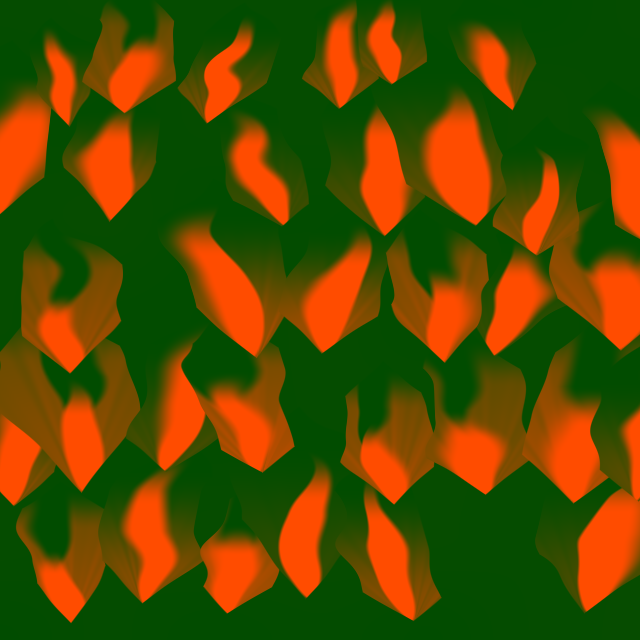
A WebGL 2 fragment shader for this pattern:

```glsl
#version 300 es
precision highp float;

// Overlapping flame-like petals on dark green, each rising from a pointed base.
// Rows of jittered cells are painted bottom to top; every petal has a faceted
// outline, a glowing core with sharp or soft flanks, and sometimes a dark hollow.

uniform vec2 u_resolution;
out vec4 fragColor;

const float PI = 3.14159;
const vec2 CELL = vec2(0.145, 0.2);

vec4 rand4(vec2 p) {
  vec4 q = fract(p.xyxy * vec4(0.1031, 0.1030, 0.0973, 0.1099));
  q += dot(q, q.wzxy + 33.33);
  return fract((q.xxyz + q.yzzw) * q.zywx);
}

float noise(vec2 p) {
  vec2 i = floor(p), f = fract(p);
  f = f * f * (3.0 - 2.0 * f);
  float low = mix(rand4(i).x, rand4(i + vec2(1, 0)).x, f.x);
  float high = mix(rand4(i + vec2(0, 1)).x, rand4(i + 1.0).x, f.x);
  return mix(low, high, f.y);
}

// Returns (glow, coverage); p has the base at 0 and the tip at y = 1.
vec2 petal(vec2 p, vec2 id, float pixel) {
  vec4 form = rand4(id + 11.0);
  vec4 flame = rand4(id + 37.0);
  vec4 kind = rand4(id + 73.0);
  float streak = noise(vec2(atan(p.x, p.y + 0.02) * 14.0, id.x * 5.0 + id.y));

  // Lean and ripple
  p.x -= (form.x - 0.5) * 0.65 * p.y;
  float rise = smoothstep(0.0, 0.5, p.y);
  p.x += 0.2 * (noise(p * vec2(3.0, 4.5) + id * 7.0) - 0.5) * rise;

  // Faceted outline, with a different width on each side
  float across = abs(p.x);
  float halfWidth = mix(0.2, 0.38, p.x < 0.0 ? form.y : form.z);
  float slope = mix(0.7, 1.6, form.w);
  float outline = max(across - halfWidth, (across - slope * p.y) / (1.0 + 0.5 * slope));
  outline = max(outline, 0.7 * (p.y + 0.8 * across - 1.0));
  float coverage = 1.0 - smoothstep(-pixel, pixel, outline);

  // Glowing core: pointed at the base, each flank sharp or soft
  float cup = step(0.6, kind.x);
  float len = mix(0.75, 1.0, flame.x) * mix(1.0, 0.65, cup);
  float t = clamp(p.y / len, 0.0, 1.0);
  float width = mix(0.08, 0.14, flame.y) * sin(PI * pow(t, 0.7));
  float centre = (flame.z - 0.5) * 0.22 * t + 0.025 * sin(t * 7.0 + flame.w * 6.0);
  vec2 soft = 0.012 + 0.24 * kind.yz * kind.yz * rise;
  vec2 inside = width + vec2(p.x - centre, centre - p.x);
  vec2 flank = smoothstep(-soft, vec2(0.012), inside);
  float core = flank.x * flank.y * (1.0 - smoothstep(0.65, 1.0, t));

  // Body: a dim fading sheath, or a flat cup opened by a hollow
  float sheath = mix(0.1, 0.6, kind.w) * (1.0 - smoothstep(0.1, 0.8, p.y));
  float opening = mix(0.14, 0.24, flame.w) * smoothstep(0.2, 0.6, p.y);
  float edge = p.x < centre ? 0.02 + 0.1 * kind.y : 0.02 + 0.1 * kind.z;
  float hollow = 1.0 - smoothstep(-edge, 0.0, abs(p.x - centre) - opening);
  float wall = mix(0.5, 0.75, kind.w) * (1.0 - 0.4 * p.y);
  wall *= (1.0 - hollow) * (1.0 - smoothstep(0.65, 0.95, p.y));
  float body = mix(sheath, wall, cup) * (0.9 + 0.2 * streak);

  return vec2(mix(body, 1.0, core), coverage);
}

void main() {
  vec2 uv = gl_FragCoord.xy / u_resolution.y;
  float glow = 0.02 * noise(uv * 6.0);

  // Lower rows first, so that higher bases overlap lower tips
  float baseRow = floor(uv.y / CELL.y);
  for (int j = -2; j <= 0; j++) {
    float row = baseRow + float(j);
    if (row < 0.0 || row > 4.0) continue;
    float shift = 0.5 * mod(row, 2.0);
    float baseColumn = floor(uv.x / CELL.x - shift);
    for (int i = -2; i <= 2; i++) {
      vec2 id = vec2(baseColumn + float(i), row) + 20.0;
      vec4 place = rand4(id);
      if (place.w < 0.07) continue;
      float height = mix(0.21, 0.31, place.z) * (row > 3.5 ? 0.68 : 1.0);
      vec2 jitter = vec2(0.2 + 0.6 * place.x + shift, 0.35 * place.y);
      vec2 base = (id - 20.0 + jitter) * CELL;
      vec2 layer = petal((uv - base) / height, id, 0.8 / (u_resolution.y * height));
      glow = mix(glow, layer.x, layer.y);
    }
  }

  fragColor = vec4(mix(0.005, 1.0, clamp(glow, 0.0, 1.0)), 0.30, 0.0, 1.0);
}
```
